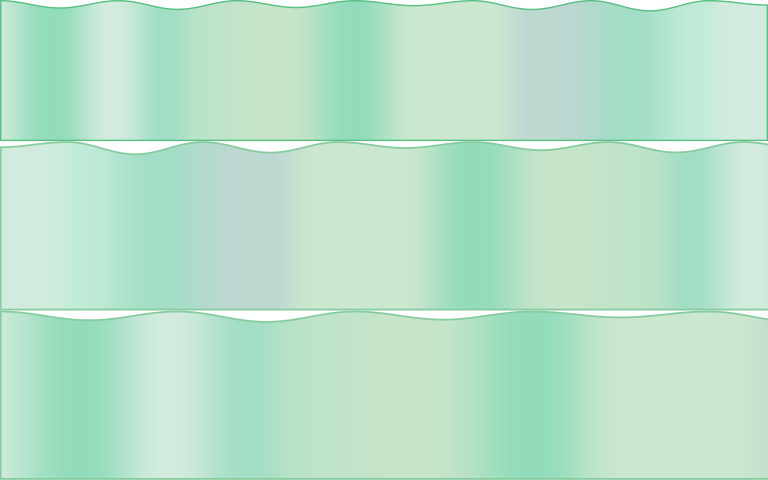
Write a WebGL 1 fragment shader that draws this background.

```glsl
precision highp float;
uniform vec2 u_resolution;

#define WAVE_PERIOD 0.154
#define DIP_DEPTH 0.052
#define DIP_VARIATION 0.006
#define DIP_GROWTH 0.004
#define SIDE_INSET 0.0015
#define PAPER vec3(0.995, 1.0, 0.995)
#define MINT vec3(0.575, 0.862, 0.735)
#define AQUA vec3(0.635, 0.870, 0.775)
#define PALE vec3(0.825, 0.923, 0.870)
#define SAGE vec3(0.772, 0.895, 0.785)
#define CREAM vec3(0.795, 0.905, 0.808)
#define MIST vec3(0.740, 0.843, 0.820)

// Colour along a ribbon, u from 0 to 1
vec3 ribbonColor(float u) {
  vec3 c = mix(PALE, MINT, smoothstep(-0.015, 0.062, u));
  c = mix(c, PALE, smoothstep(0.074, 0.143, u));
  c = mix(c, AQUA, smoothstep(0.150, 0.212, u));
  c = mix(c, mix(AQUA, SAGE, 0.75), smoothstep(0.218, 0.265, u));
  c = mix(c, SAGE, smoothstep(0.260, 0.340, u));
  c = mix(c, MINT, smoothstep(0.380, 0.455, u));
  c = mix(c, CREAM, smoothstep(0.468, 0.540, u));
  c = mix(c, MIST, smoothstep(0.640, 0.695, u));
  c = mix(c, AQUA, smoothstep(0.730, 0.815, u));
  c = mix(c, mix(AQUA, PALE, 0.6) + vec3(0.0, 0.018, 0.016), smoothstep(0.825, 0.905, u));
  return mix(c, PALE, smoothstep(0.900, 0.955, u));
}

// Scalloped dip of the top edge, as a share of the ribbon height
float waveDip(float u) {
  float k = floor(u / WAVE_PERIOD);
  float depth = DIP_DEPTH + (DIP_VARIATION + DIP_GROWTH * k) * sin(1.7 * k);
  return depth * (0.5 - 0.5 * cos(6.2832 * u / WAVE_PERIOD));
}

// One filled and outlined ribbon; lengths are in canvas heights
vec3 drawRibbon(vec3 under, float y, float u, float ribbonLength,
                float bottom, float crest, vec3 lineColor, float lineWidth) {
  float pixel = 1.0 / u_resolution.y;
  float top = crest - (crest - bottom) * waveDip(u);
  float side = (abs(u - 0.5) - 0.5) * ribbonLength;
  float d = max(max(bottom - y, y - top), side);
  float fill = clamp(0.5 - d / pixel, 0.0, 1.0);
  float line = clamp(0.5 + (0.5 * lineWidth - abs(d)) / pixel, 0.0, 1.0);
  return mix(mix(under, ribbonColor(u), fill), lineColor, line);
}

void main() {
  vec2 p = gl_FragCoord.xy / u_resolution.y;
  float span = u_resolution.x / u_resolution.y - 2.0 * SIDE_INSET;
  float x = p.x - SIDE_INSET;
  vec3 softLine = vec3(0.53, 0.80, 0.63);
  vec3 deepLine = vec3(0.35, 0.75, 0.52);

  // Three ribbons, each longer than the one above; the middle one is mirrored
  float middleLength = span * 1.146;
  float lowLength = span * 1.5;
  vec3 color = PAPER;
  color = drawRibbon(color, p.y, x / span, span, 0.7075, 0.9985, deepLine, 0.0030);
  color = drawRibbon(color, p.y, 1.0 - x / middleLength, middleLength,
                     0.3550, 0.7040, softLine, 0.0038);
  color = drawRibbon(color, p.y, x / lowLength, lowLength,
                     0.0022, 0.3510, softLine, 0.0038);
  gl_FragColor = vec4(color, 1.0);
}
```
